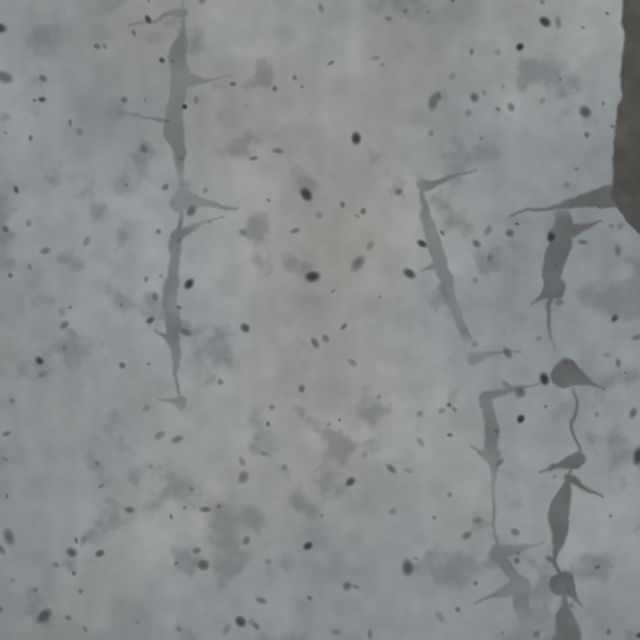
Reproduce this texture procedurally as a WebGL 1 fragment shader.

```glsl
precision highp float;
uniform vec2 u_resolution;

float hash(vec2 p) {
  return fract(sin(dot(p, vec2(127.1, 311.7))) * 43758.5);
}

float noise(vec2 p) {
  vec2 i = floor(p), f = fract(p);
  f = f * f * (3.0 - 2.0 * f);
  return mix(mix(hash(i), hash(i + vec2(1.0, 0.0)), f.x),
             mix(hash(i + vec2(0.0, 1.0)), hash(i + 1.0), f.x), f.y);
}

float fbm(vec2 p) {
  float sum = 0.0, amp = 0.5;
  for (int i = 0; i < 5; i++) {
    sum += amp * noise(p);
    p = mat2(1.6, 1.2, -1.2, 1.6) * p + 7.3;
    amp *= 0.5;
  }
  return sum;
}

// Soft fill of a signed distance
float fill(float d) {
  return 1.0 - smoothstep(-0.003, 0.004, d);
}

// Wedge that narrows from root to tip
float wedge(vec2 p, vec2 root, vec2 tip, float halfWidth) {
  vec2 axis = tip - root;
  float t = clamp(dot(p - root, axis) / dot(axis, axis), 0.0, 1.0);
  return fill(length(p - root - axis * t) - halfWidth * (1.0 - t) * (1.0 - t) - 0.0008);
}

float trunkX(float y, float x, float lean, float seed) {
  return x + lean * (y - 0.5) + 0.05 * (noise(vec2(y * 6.0, seed)) - 0.5)
    + 0.016 * (noise(vec2(y * 24.0, seed + 5.0)) - 0.5);
}

// Upright crack that swells, breaks off and sends out side branches
float crack(vec2 p, float x, float lean, vec2 span, float width, float seed) {
  float swell = smoothstep(0.35, 0.9, noise(vec2(p.y * 10.0, seed + 9.0)));
  float gate = smoothstep(0.2, 0.38, noise(vec2(p.y * 7.0, seed + 13.0)));
  gate *= smoothstep(span.x - 0.02, span.x + 0.02, p.y);
  gate *= 1.0 - smoothstep(span.y - 0.02, span.y + 0.02, p.y);
  float mask = gate * fill(abs(p.x - trunkX(p.y, x, lean, seed)) - width * (0.12 + swell));
  for (int i = 0; i < 7; i++) {
    vec2 id = vec2(float(i), seed);
    float y = mix(span.x, span.y, (float(i) + hash(id)) / 7.0);
    vec2 root = vec2(trunkX(y, x, lean, seed), y);
    float side = hash(id + 3.7) < 0.5 ? -1.0 : 1.0;
    vec2 reach = vec2(side * (0.03 + 0.06 * hash(id + 8.1)), 0.07 * (hash(id + 5.9) - 0.5));
    mask = max(mask, wedge(p, root, root + reach, width * (0.4 + hash(id + 2.3))));
  }
  return mask;
}

// Scattered pits, some stretched along a slope
float pits(vec2 p, float cells, float density, float size) {
  vec2 g = p * cells, base = floor(g);
  float mask = 0.0;
  for (int j = -1; j <= 1; j++) {
    for (int i = -1; i <= 1; i++) {
      vec2 id = base + vec2(float(i), float(j));
      float present = step(hash(id + 31.0), density);
      vec2 d = (g - id - vec2(hash(id + 1.3), hash(id + 4.7))) / cells;
      float a = 6.28 * hash(id + 17.0);
      d = mat2(cos(a), -sin(a), sin(a), cos(a)) * d;
      d.x *= 0.5 + 0.5 * hash(id + 23.0);
      float r = size * (0.5 + 0.7 * hash(id + 11.0));
      float spot = 1.0 - smoothstep(r * 0.3, r * 1.4, length(d));
      mask = max(mask, spot * present * (0.4 + 0.6 * hash(id + 41.0)));
    }
  }
  return mask;
}

void main() {
  vec2 p = gl_FragCoord.xy / u_resolution;
  vec2 ragged = p + 0.014 * (vec2(fbm(p * 34.0), fbm(p * 34.0 + 50.0)) - 0.5);

  // Concrete: cool and warm clouds, mottling, faint upright streaks
  float glow = 1.0 - smoothstep(0.0, 0.55, length((p - vec2(0.52, 0.85)) * vec2(1.0, 0.7)));
  float warmth = clamp(0.7 * glow + 1.6 * (fbm(p * 4.0 + 20.0) - 0.42), 0.0, 1.0);
  vec3 color = mix(vec3(0.535, 0.556, 0.57), vec3(0.578, 0.58, 0.566), warmth);
  color += 0.13 * (fbm(p * 6.0) - 0.48) + 0.07 * (fbm(p * 38.0) - 0.48);
  color += 0.025 * (noise(p * vec2(45.0, 5.0)) - 0.5) + 0.014 * glow;

  // Soft grey stains
  float stain = smoothstep(0.58, 0.78, fbm(p * 17.0 + 3.0));
  color = mix(color, vec3(0.43, 0.44, 0.45), 0.6 * stain);

  // Cracks, from faint to deep
  float faint = crack(ragged, 0.26, 0.02, vec2(0.36, 1.0), 0.012, 2.0);
  faint = max(faint, crack(ragged, 0.72, -0.24, vec2(0.04, 0.72), 0.011, 6.0));
  color = mix(color, vec3(0.41, 0.425, 0.43), faint * (0.4 + 0.6 * noise(p * 25.0)));
  float deep = crack(ragged, 0.88, -0.02, vec2(-0.03, 0.67), 0.017, 11.0);
  deep = max(deep, wedge(ragged, vec2(0.985, 0.7), vec2(0.8, 0.665), 0.022));
  color = mix(color, vec3(0.36, 0.37, 0.37) + 0.1 * (fbm(p * 30.0) - 0.5), 0.9 * deep);

  // Broken edge at the upper right
  float edge = 0.975 - 0.018 * (1.0 - smoothstep(0.7, 0.95, p.y))
    + 0.065 * (1.0 - smoothstep(0.59, 0.7, p.y));
  vec3 hollow = vec3(0.315, 0.31, 0.3) + 0.12 * (fbm(p * 28.0) - 0.5);
  color = mix(color, hollow, fill(edge - ragged.x));

  // Pits
  color = mix(color, vec3(0.16, 0.17, 0.17), 0.9 * pits(p, 13.0, 0.28, 0.0075));
  color = mix(color, vec3(0.3, 0.31, 0.31), 0.7 * pits(p + 0.37, 30.0, 0.22, 0.005));

  gl_FragColor = vec4(color, 1.0);
}
```
